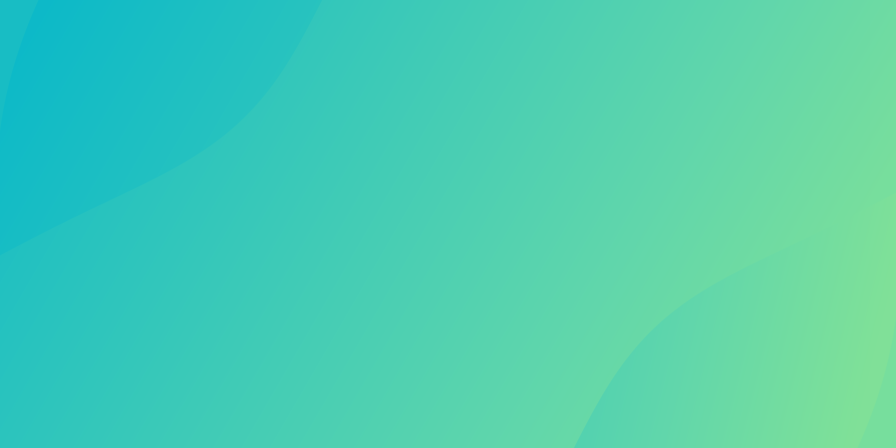
This background is drawn by a Shadertoy shader. Its source:

```glsl
// Teal to lime diagonal gradient with a curved leaf in two opposite corners.

const vec3 TEAL = vec3(0.05, 0.727, 0.783);
const vec3 MINT = vec3(0.38, 0.84, 0.67);
const vec3 LIME = vec3(0.50, 0.88, 0.595);
const float MINT_STOP = 0.733;
const float PI = 3.14159265;

// Three-stop colour ramp over 0..1
vec3 ramp(float s) {
    s = clamp(s, 0.0, 1.0);
    vec3 cool = mix(TEAL, MINT, min(s / MINT_STOP, 1.0));
    return mix(cool, LIME, max(s - MINT_STOP, 0.0) / (1.0 - MINT_STOP));
}

// Position along a direction, scaled and shifted into ramp units
float linearStop(vec2 p, vec2 direction, float start, float slope) {
    return start + slope * dot(p, direction);
}

// Signed offset from a wavy chord between two points; negative toward the corner
float wavyChord(vec2 p, vec2 from, vec2 to, float bulge, float skew) {
    vec2 chord = to - from;
    float len = length(chord);
    vec2 along = chord / len;
    vec2 outward = vec2(-along.y, along.x);
    float phase = PI * dot(p - from, along) / len;
    float wave = bulge * sin(phase) + skew * sin(2.0 * phase);
    return dot(p - from, outward) - wave;
}

// Signed offset from the small bent edge that cuts off the very corner
float cornerCut(vec2 p, vec2 size) {
    float k = min(p.y / size.y, 1.2);
    return size.x * (1.0 - k) * (1.0 - 0.55 * k) - p.x;
}

// Leaf coverage; p is measured inward from its corner
float leafMask(vec2 p, float soft) {
    float outer = wavyChord(p, vec2(0.0, 0.57), vec2(0.719, 0.0), 0.094, -0.0195);
    float inner = cornerCut(p, vec2(0.086, 0.292));
    return 1.0 - smoothstep(-soft, soft, max(outer, inner));
}

void mainImage(out vec4 fragColor, in vec2 fragCoord) {
    // Canvas is 2 by 1 units, measured from the upper left corner
    vec2 canvas = vec2(2.0, 1.0);
    vec2 p = fragCoord / iResolution.xy * canvas;
    p.y = canvas.y - p.y;
    float soft = 0.8 / iResolution.y;

    // Background gradient
    vec2 diagonal = vec2(0.866, 0.5);
    float backStop = linearStop(p, diagonal, 0.033, 0.469);
    vec3 color = ramp(clamp(backStop, 0.1, 0.93));

    // Upper left leaf, then its half-turn twin at the lower right
    vec3 coolLeaf = ramp(linearStop(p, diagonal, -0.044, 0.45));
    vec3 warmLeaf = ramp(linearStop(p, vec2(0.97, 0.24), -0.351, 0.649));
    color = mix(color, coolLeaf, leafMask(p, soft));
    color = mix(color, warmLeaf, leafMask(canvas - p, soft));

    fragColor = vec4(color, 1.0);
}
```
